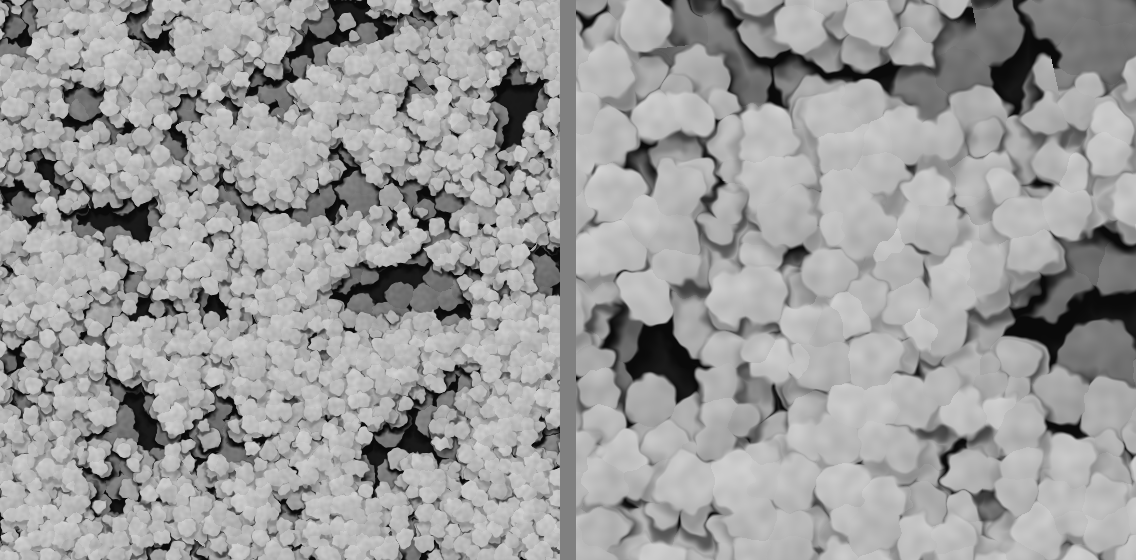
Left: the whole. Right: its middle third, enlarged.
Give the GLSL for this texture, as a Shadertoy shader.

```glsl
// Crumbly grey ground: clustered grains around deep, shadowed pits.
// Layers of scattered round grains are painted from the pit floor upwards;
// each layer drops a soft shadow on the one below, and noise frays the edges.

const float VOID_TONE  = 0.10;
const float FLOOR_TONE = 0.46;
const float CRUMB_TONE = 0.655;
const float FINE_TONE  = 0.695;
const float DUST_TONE  = 0.735;
const vec2  LIGHT_DIR  = vec2(-0.5, 0.85);
const vec2  SHADOW_DROP = vec2(0.05, -0.22);   // in grain cells
const float EDGE_BLUR  = 0.0016;               // in canvas heights

vec2 hash22(vec2 p) {
    vec3 q = fract(p.xyx * vec3(0.1031, 0.1030, 0.0973));
    q += dot(q, q.yzx + 33.33);
    return fract((q.xx + q.yz) * q.zy);
}

float cornerSlope(vec2 cell, vec2 offset) {
    return dot(hash22(cell) * 2.0 - 1.0, offset);
}

// Gradient noise, roughly -1 to 1
float gradientNoise(vec2 p) {
    vec2 i = floor(p), f = p - i;
    vec2 u = f * f * f * (f * (f * 6.0 - 15.0) + 10.0);
    vec2 e = vec2(1.0, 0.0);
    float low  = mix(cornerSlope(i, f), cornerSlope(i + e, f - e), u.x);
    float high = mix(cornerSlope(i + e.yx, f - e.yx),
                     cornerSlope(i + e.xx, f - e.xx), u.x);
    return 1.5 * mix(low, high, u.y);
}

// Ground level: low values are pits
float groundLevel(vec2 p) {
    return gradientNoise(p * 7.0 + 40.0) + 0.65 * gradientNoise(p * 17.0 + 90.0);
}

// Fray grain outlines at two scales
vec2 fray(vec2 p) {
    vec2 coarse = vec2(gradientNoise(p * 55.0 + 11.0), gradientNoise(p * 55.0 + 73.0));
    vec2 fine = vec2(gradientNoise(p * 125.0 + 29.0), gradientNoise(p * 125.0 + 57.0));
    return p + 0.006 * coarse + 0.003 * fine;
}

// Paints one layer of grains over the tone below.
// level: ground level that grains need, spread: randomness of that level
float paintGrains(float below, vec2 p, float scale, float level, float spread,
                  float tone, float shadowDepth, float seed) {
    vec2 q = p * scale;
    vec2 home = floor(q);
    float inside = -1.0, shade = -1.0, grainTone = tone;
    for (int y = -1; y <= 1; y++)
    for (int x = -1; x <= 1; x++) {
        vec2 cell = home + vec2(x, y);
        vec2 place = hash22(cell + seed);
        vec2 trait = hash22(cell + seed + 151.0);
        vec2 centre = cell + 0.1 + 0.8 * place;
        float height = groundLevel(centre / scale) + spread * (trait.x - 0.5);
        if (height < level) continue;

        vec2 d = q - centre;
        float radius = mix(0.48, 0.8, trait.y);
        float depth = radius - length(d);
        shade = max(shade, radius - length(d - SHADOW_DROP));
        if (depth > inside) {
            inside = depth;
            grainTone = tone + 0.07 * (place.x - 0.5) + 0.045 * dot(d, LIGHT_DIR);
        }
    }
    float blur = EDGE_BLUR * scale;
    float shadow = shadowDepth * smoothstep(-0.35, 0.06, shade);
    return mix(below * (1.0 - shadow), grainTone, smoothstep(-blur, blur, inside));
}

void mainImage(out vec4 fragColor, in vec2 fragCoord) {
    vec2 uv = fragCoord / iResolution.y;
    vec2 p = fray(uv);

    // Some regions are more broken up than others
    float broken = 0.16 * gradientNoise(uv * 2.3 + 5.0);

    // From the pit floor to the dusty tops
    float tone = VOID_TONE;
    tone = paintGrains(tone, p, 27.0, broken - 0.50, 0.5, FLOOR_TONE, 0.60, 17.0);
    tone = paintGrains(tone, p, 36.0, broken - 0.22, 0.5, CRUMB_TONE, 0.92, 211.0);
    tone = paintGrains(tone, p, 56.0, broken - 0.10, 0.6, FINE_TONE, 0.50, 389.0);
    tone = paintGrains(tone, p, 44.0, broken, 0.9, DUST_TONE, 0.20, 503.0);

    // Surface grit, fainter in the dark
    float grit = 0.05 * gradientNoise(uv * 100.0) + 0.04 * gradientNoise(uv * 38.0);
    tone += grit * smoothstep(0.0, 0.6, tone);

    fragColor = vec4(vec3(clamp(tone, 0.04, 0.86)), 1.0);
}
```
